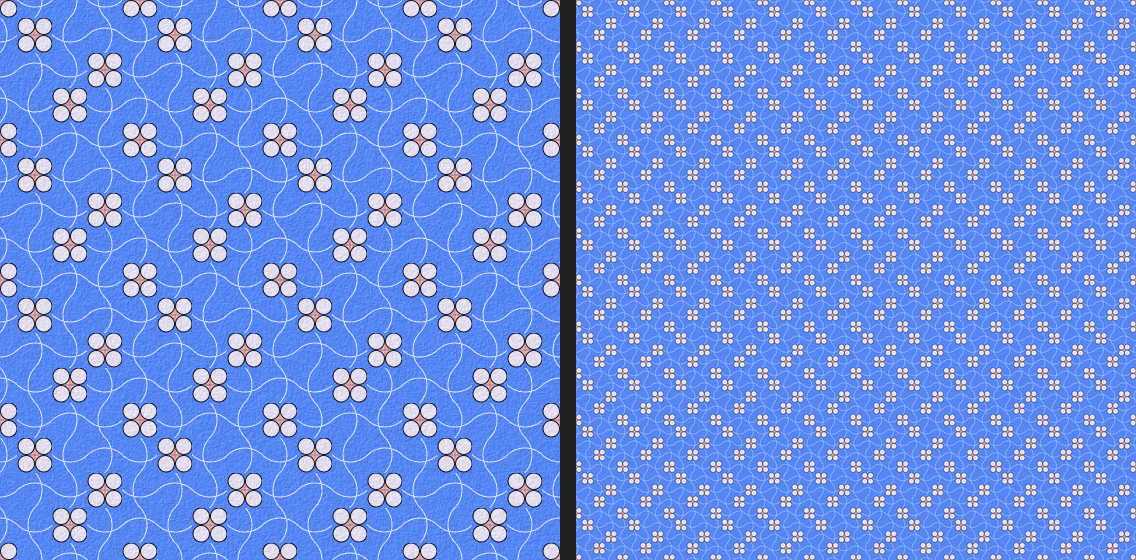
Left: one tile. Right: repeated 3 by 3.
A Shadertoy shader for this pattern:

```glsl
// Seamless blue paper with four-disc flowers on a woven net of wavy white threads.

const float REPEATS      = 4.0;    // motif repeats across and down
const float CELLS        = 4.0 * REPEATS;
const float DISC_OFFSET  = 0.25;   // lengths below are in cells
const float DISC_RADIUS  = 0.235;
const float OUTLINE_HALF = 0.014;
const float THREAD_HALF  = 0.013;
const float THREAD_BULGE = 0.2;
const float CROSS_HALF   = 0.012;
const float CROSS_REACH  = 0.2;
const float GRAIN_CELLS  = 384.0;  // noise cells across the canvas
const float GRAIN_AMOUNT = 0.085;

const vec3 GROUND  = vec3(0.335, 0.525, 0.95);
const vec3 THREAD  = vec3(0.91, 0.94, 0.98);
const vec3 PETAL   = vec3(0.89, 0.87, 0.935);
const vec3 OUTLINE = vec3(0.07, 0.07, 0.12);
const vec3 HEART   = vec3(0.90, 0.72, 0.71);
const vec3 CROSS_V = vec3(0.82, 0.45, 0.36);
const vec3 CROSS_H = vec3(0.50, 0.42, 0.66);

// Integer hash to 0..1
float hash(vec2 p) {
    uvec2 q = uvec2(p) * uvec2(1597334673u, 3812015801u);
    uint n = (q.x ^ q.y) * 1597334673u;
    n = (n ^ (n >> 15)) * 2246822519u;
    n ^= n >> 13;
    return float(n >> 8) / 16777216.0;
}

// Value noise that wraps after the given whole number of cells
float wrapNoise(vec2 p, float period) {
    vec2 i = floor(p), f = fract(p);
    f = f * f * (3.0 - 2.0 * f);
    vec2 a = mod(i, period), b = mod(i + 1.0, period);
    return mix(mix(hash(a), hash(vec2(b.x, a.y)), f.x),
               mix(hash(vec2(a.x, b.y)), hash(b), f.x), f.y);
}

// Relief lit from one side, plus a softer mottle
float paperGrain(vec2 uv) {
    vec2 p = uv * GRAIN_CELLS;
    float relief = wrapNoise(p, GRAIN_CELLS) - wrapNoise(p + vec2(0.8, -0.8), GRAIN_CELLS);
    float mottle = wrapNoise(p * 0.5, GRAIN_CELLS * 0.5) - 0.5;
    return relief + 0.4 * mottle;
}

// Gray code: links each row of a motif to its flower column, and back
int gray(int k) {
    k &= 3;
    return k ^ (k >> 1);
}

// Arc joining the left and right cell edges, bulging up or down
float arcDistance(vec2 p, float side) {
    float radius = (0.25 + THREAD_BULGE * THREAD_BULGE) / (2.0 * THREAD_BULGE);
    return abs(length(p - vec2(0.0, side * (THREAD_BULGE - radius))) - radius);
}

float boxDistance(vec2 p, vec2 halfSize) {
    vec2 d = abs(p) - halfSize;
    return max(d.x, d.y);
}

float coverage(float d, float pixel) {
    return clamp(0.5 - d / pixel, 0.0, 1.0);
}

vec3 drawFlower(vec3 color, vec2 p, float pixel) {
    float disc = length(abs(p) - DISC_OFFSET) - DISC_RADIUS;

    // Heart between the discs, with a fine cross
    float heart = boxDistance(p, vec2(DISC_OFFSET));
    color = mix(color, HEART, coverage(heart, pixel));
    float upright = boxDistance(p, vec2(CROSS_HALF, CROSS_REACH));
    float level = boxDistance(p, vec2(CROSS_REACH, CROSS_HALF));
    color = mix(color, CROSS_V, coverage(upright, pixel));
    color = mix(color, CROSS_H, coverage(level, pixel));

    // Discs and their outlines
    color = mix(color, PETAL, coverage(disc, pixel));
    return mix(color, OUTLINE, coverage(abs(disc) - OUTLINE_HALF, pixel));
}

vec3 drawThreads(vec3 color, vec2 p, ivec2 stepsFromFlower, float pixel) {
    float sideX = (stepsFromFlower.x & 1) == 0 ? 1.0 : -1.0;
    float sideY = (stepsFromFlower.y & 1) == 0 ? -1.0 : 1.0;
    float d = min(arcDistance(p, sideX), arcDistance(p.yx, sideY));
    return mix(color, THREAD, coverage(d - THREAD_HALF, pixel));
}

void mainImage(out vec4 fragColor, in vec2 fragCoord) {
    vec2 uv = fragCoord / iResolution.xy;
    vec2 p = uv * CELLS;
    float pixel = CELLS / min(iResolution.x, iResolution.y);

    // Cells are centred on whole coordinates; rows count downwards
    vec2 id = floor(p + 0.5);
    vec2 local = p - id;
    ivec2 cell = ivec2(int(id.x), int(CELLS - id.y)) & 3;
    ivec2 fromFlower = cell - ivec2(gray(cell.y), gray(cell.x));

    vec3 color = fromFlower.x == 0
        ? drawFlower(GROUND, local, pixel)
        : drawThreads(GROUND, local, fromFlower, pixel);

    color += GRAIN_AMOUNT * paperGrain(uv);
    fragColor = vec4(clamp(color, 0.0, 1.0), 1.0);
}
```
